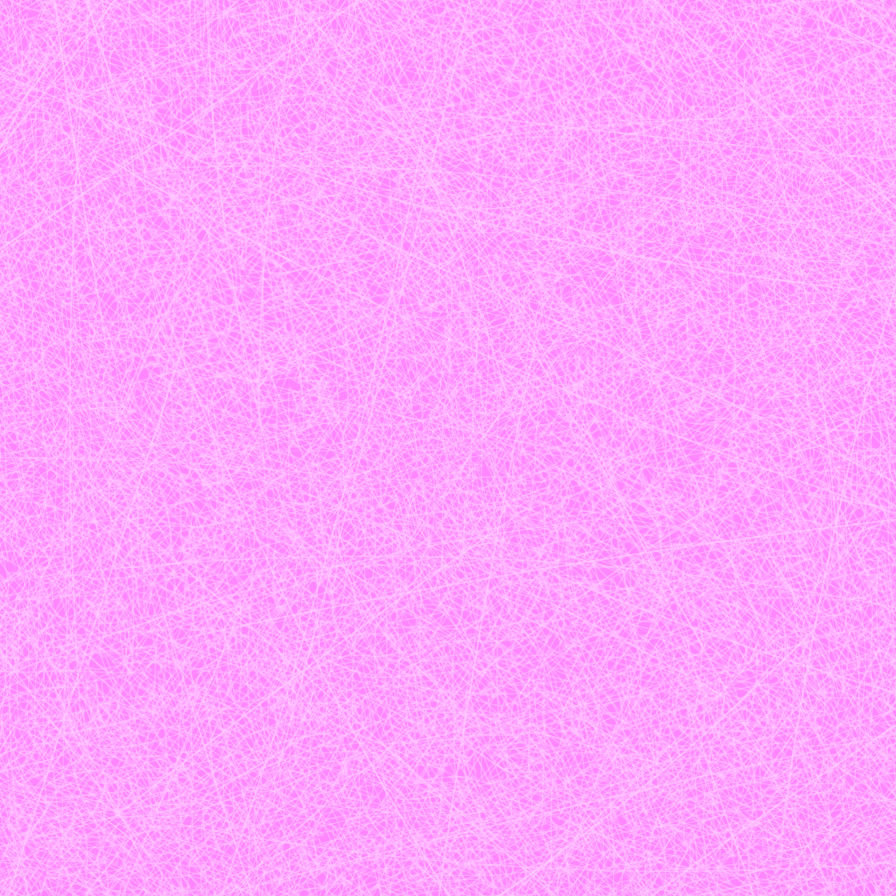
Reproduce this texture procedurally as a Shadertoy shader.

```glsl
// Pale hair-thin fibres tangled over a bright orchid ground.
// The fine mesh is made of contour lines of stretched gradient noise, turned
// layer by layer; long, slightly bent strands are scattered over it by a loop.

const vec3  GROUND_COLOR = vec3(1.0, 0.525, 1.0);
const vec3  FIBRE_COLOR  = vec3(1.0, 0.81, 1.0);

const int   MESH_LAYERS  = 9;
const vec2  MESH_FREQ    = vec2(11.0, 76.0);  // along and across the fibres
const float MESH_WIDTH   = 0.0009;            // half width
const float MESH_OPACITY = 0.38;
const float MESH_LEVEL   = 0.06;              // contour height
const float WARP_FREQ    = 3.0;
const float WARP_AMOUNT  = 0.035;

const int   STRANDS        = 150;
const float STRAND_WIDTH   = 0.0008;          // half width
const float STRAND_BEND    = 0.22;
const float STRAND_OPACITY = 0.62;

const float PI = 3.14159265;

// Two random values in 0..1 from an integer cell
vec2 hash2(vec2 cell) {
    uvec2 v = uvec2(ivec2(cell)) * 1664525u + 1013904223u;
    v.x += v.y * 1664525u;
    v.y += v.x * 1664525u;
    v ^= v >> 16u;
    v.x += v.y * 1664525u;
    v.y += v.x * 1664525u;
    v ^= v >> 16u;
    return vec2(v >> 8u) / 16777216.0;
}

vec2 latticeGradient(vec2 cell) {
    float a = 2.0 * PI * hash2(cell).x;
    return vec2(cos(a), sin(a));
}

// Gradient noise: value in x, its derivatives in yz
vec3 gradientNoise(vec2 p) {
    vec2 i = floor(p), f = p - i;
    vec2 u = f * f * f * (f * (f * 6.0 - 15.0) + 10.0);
    vec2 du = 30.0 * f * f * (f * (f - 2.0) + 1.0);

    vec2 ga = latticeGradient(i);
    vec2 gb = latticeGradient(i + vec2(1, 0));
    vec2 gc = latticeGradient(i + vec2(0, 1));
    vec2 gd = latticeGradient(i + vec2(1, 1));
    float va = dot(ga, f);
    float vb = dot(gb, f - vec2(1, 0));
    float vc = dot(gc, f - vec2(0, 1));
    float vd = dot(gd, f - vec2(1, 1));

    float k = va - vb - vc + vd;
    float value = va + u.x * (vb - va) + u.y * (vc - va) + u.x * u.y * k;
    vec2 slope = ga + u.x * (gb - ga) + u.y * (gc - ga)
               + u.x * u.y * (ga - gb - gc + gd)
               + du * (u.yx * k + vec2(vb, vc) - va);
    return vec3(value, slope);
}

mat2 rotation(float a) {
    float c = cos(a), s = sin(a);
    return mat2(c, -s, s, c);
}

// Antialiased coverage of a line at distance d
float lineCoverage(float d, float halfWidth, float pixel) {
    return clamp((halfWidth - d) / pixel + 0.5, 0.0, 1.0);
}

// Share of the ground left visible by the fine mesh
float meshGap(vec2 p, float pixel) {
    vec2 warp = vec2(gradientNoise(p * WARP_FREQ + 11.0).x,
                     gradientNoise(p * WARP_FREQ + 47.0).x);
    vec2 q = p + WARP_AMOUNT * warp;
    float gap = 1.0;
    for (int i = 0; i < MESH_LAYERS; i++) {
        vec2 rnd = hash2(vec2(i, 901));
        float angle = PI * (float(i) + 0.7 * rnd.x) / float(MESH_LAYERS);
        vec2 freq = MESH_FREQ * mix(0.8, 1.3, rnd.y);
        vec3 n = gradientNoise(rotation(angle) * q * freq + 137.0 * float(i + 1));
        float slope = max(length(n.yz * freq), 0.3 * freq.y);
        float d = abs(n.x - MESH_LEVEL) / slope;
        gap *= 1.0 - MESH_OPACITY * lineCoverage(d, MESH_WIDTH, pixel);
    }
    return gap;
}

// Share of the ground left visible by the long strands
float strandGap(vec2 p, float pixel) {
    float gap = 1.0;
    for (int i = 0; i < STRANDS; i++) {
        vec2 center = hash2(vec2(i, 17)) * 1.2 - 0.1;
        vec2 shape = hash2(vec2(i, 53));
        vec2 size = hash2(vec2(i, 89));
        vec2 q = rotation(PI * shape.x) * (p - center);
        float bend = STRAND_BEND * (2.0 * shape.y - 1.0);
        float d = abs(q.y - bend * q.x * q.x) / sqrt(1.0 + 4.0 * bend * bend * q.x * q.x);
        float reach = mix(0.25, 1.0, size.x);
        float fade = 1.0 - smoothstep(0.6 * reach, reach, abs(q.x));
        float opacity = STRAND_OPACITY * mix(0.35, 1.0, size.y) * fade;
        gap *= 1.0 - opacity * lineCoverage(d, STRAND_WIDTH * mix(0.7, 1.3, size.y), pixel);
    }
    return gap;
}

void mainImage(out vec4 fragColor, in vec2 fragCoord) {
    float pixel = 1.0 / iResolution.y;
    vec2 p = fragCoord * pixel;
    float fibre = 1.0 - meshGap(p, pixel) * strandGap(p, pixel);
    fragColor = vec4(mix(GROUND_COLOR, FIBRE_COLOR, fibre), 1.0);
}
```
